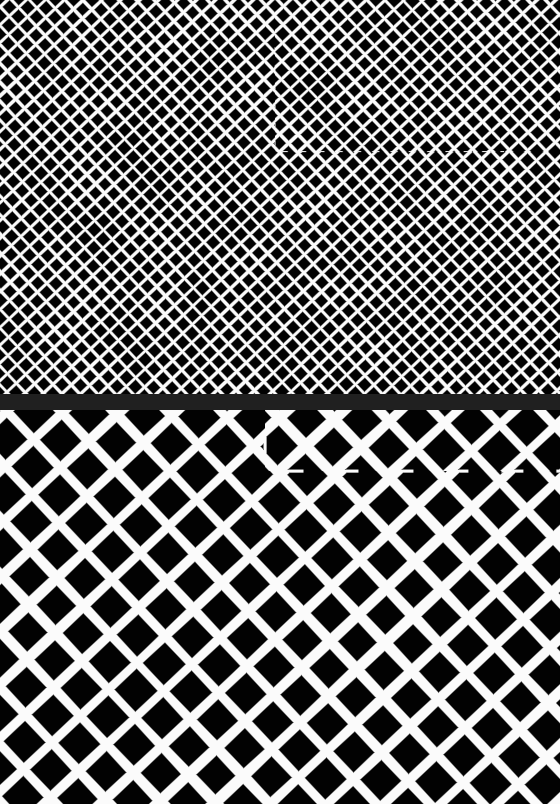
Top: the whole. Bottom: its middle third, enlarged.
A WebGL 1 fragment shader for this pattern:

```glsl
precision highp float;
// White lattice of crossing diagonal bars on black, with one slightly slipped panel.

#define LINES_PER_HEIGHT 30.4
#define BAR_WIDTH 0.255
#define LATTICE_ANGLE 0.755
#define CELL_ORIGIN vec2(0.548, 0.617)
#define WIDTH_WEAR 0.045
#define PANEL_CORNER vec2(0.698, 0.615)
#define PANEL_EXTENT vec2(0.58, 0.265)
#define PANEL_SLIP vec2(0.0024, -0.0018)
#define SEAM_WIDTH 0.0026
#define DASH_PERIOD 0.0465
#define INK vec3(0.008)
#define PAPER vec3(0.985)

uniform vec2 u_resolution;

vec2 hashGradient(vec2 cell) {
  float h = fract(sin(dot(cell, vec2(127.1, 311.7))) * 43758.5);
  return vec2(cos(6.2832 * h), sin(6.2832 * h));
}

float gradientNoise(vec2 p) {
  vec2 i = floor(p);
  vec2 f = p - i;
  vec2 w = f * f * f * (f * (f * 6.0 - 15.0) + 10.0);
  float a = dot(hashGradient(i), f);
  float b = dot(hashGradient(i + vec2(1.0, 0.0)), f - vec2(1.0, 0.0));
  float c = dot(hashGradient(i + vec2(0.0, 1.0)), f - vec2(0.0, 1.0));
  float d = dot(hashGradient(i + 1.0), f - 1.0);
  return mix(mix(a, b, w.x), mix(c, d, w.x), w.y);
}

vec2 rotateToLattice(vec2 p) {
  float c = cos(LATTICE_ANGLE);
  float s = sin(LATTICE_ANGLE);
  return vec2(c * p.x + s * p.y, c * p.y - s * p.x);
}

// Coverage of the bars; cell centres fall on whole numbers.
float lattice(vec2 p, float pixel) {
  vec2 q = rotateToLattice(p - CELL_ORIGIN) * LINES_PER_HEIGHT;
  vec2 toBar = 0.5 - abs(fract(q + 0.5) - 0.5);
  toBar = 0.5 - toBar;
  toBar = 0.5 - abs(toBar);
  float halfWidth = 0.5 * BAR_WIDTH + WIDTH_WEAR * gradientNoise(q * 0.3);
  float soft = 0.85 * pixel * LINES_PER_HEIGHT;
  vec2 bars = 1.0 - smoothstep(halfWidth - soft, halfWidth + soft, toBar);
  return max(bars.x, bars.y);
}

// Short dashes along one panel edge, from its corner to its extent.
float dashedSeam(float across, float along, float extent, float pixel) {
  float stroke = 1.0 - smoothstep(-0.5 * pixel, 0.5 * pixel, abs(across) - 0.5 * SEAM_WIDTH);
  float toDash = (abs(fract(along / DASH_PERIOD) - 0.5) - 0.2) * DASH_PERIOD;
  float dash = 1.0 - smoothstep(-pixel, pixel, toDash);
  return stroke * dash * step(0.0, along) * step(along, extent);
}

void main() {
  float pixel = 1.0 / u_resolution.y;
  vec2 p = gl_FragCoord.xy * pixel;

  // The slip is greatest at the panel corner and dies out away from it.
  vec2 local = p - PANEL_CORNER;
  vec2 inside = step(vec2(0.0), local);
  vec2 fade = 1.0 - clamp(local / PANEL_EXTENT, 0.0, 1.0);
  vec2 slip = PANEL_SLIP * fade * inside.x * inside.y;

  float white = lattice(p + slip, pixel);
  white = max(white, dashedSeam(local.y, local.x, PANEL_EXTENT.x, pixel));
  white = max(white, dashedSeam(local.x, local.y, PANEL_EXTENT.y, pixel));

  gl_FragColor = vec4(mix(INK, PAPER, white), 1.0);
}
```
